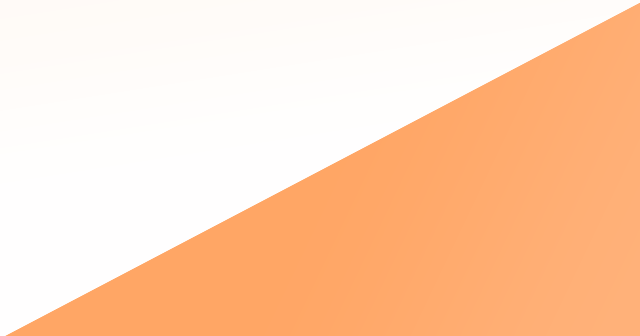
This background is drawn by a WebGL 2 fragment shader. Its source:

```glsl
#version 300 es
// Warm white field split by a rising diagonal from a soft orange wedge.
precision highp float;

uniform vec2 u_resolution;
out vec4 fragColor;

// Cream at the upper left fading to white towards the diagonal.
vec3 paperColor(vec2 uv) {
  float creamAmount = smoothstep(0.35, 1.0, uv.y - 0.3 * uv.x);
  return mix(vec3(1.0, 0.998, 0.996), vec3(1.0, 0.982, 0.968), creamAmount);
}

// Deep orange along the diagonal, lighter peach at the lower right.
vec3 wedgeColor(vec2 uv) {
  float peachAmount = smoothstep(0.35, 1.0, uv.x - 0.25 * uv.y);
  return mix(vec3(1.0, 0.650, 0.396), vec3(1.0, 0.694, 0.475), peachAmount);
}

void main() {
  vec2 uv = gl_FragCoord.xy / u_resolution;

  // Signed height above the diagonal, with a one-pixel soft edge.
  float height = uv.y - uv.x + 0.0080;
  float softness = 0.5 * length(1.0 / u_resolution);
  float paperMask = smoothstep(-softness, softness, height);

  fragColor = vec4(mix(wedgeColor(uv), paperColor(uv), paperMask), 1.0);
}
```
